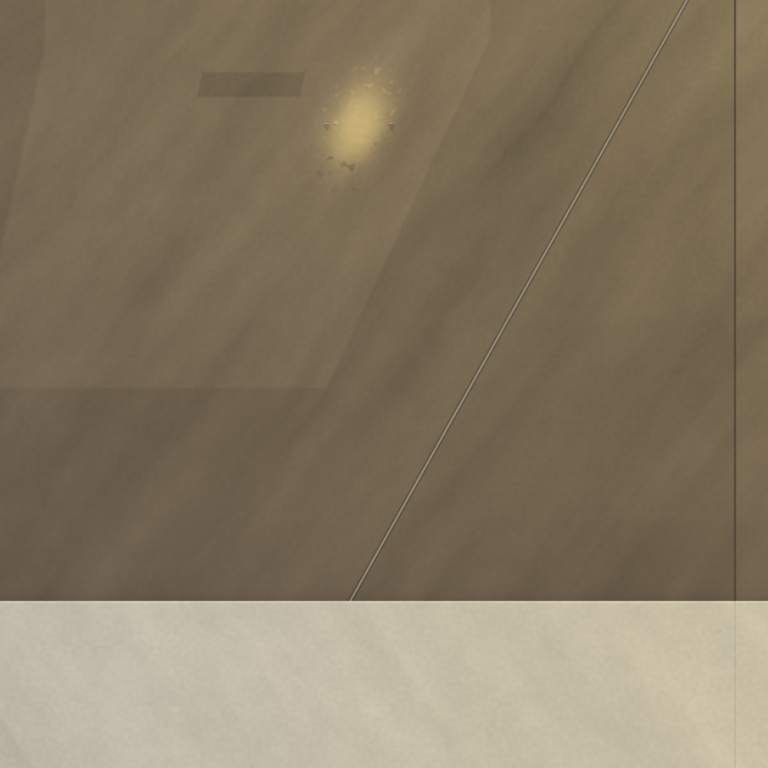
Give the GLSL for this texture, as a three.js fragment shader.

```glsl
// Polished brown stone wall above a pale stone ledge, with soft reflections.
// Corner gradients carry the light; sheared masks make the reflected panel,
// bar and lamp; warped gradient noise makes the veins, clouds and grain.
varying vec2 vUv;

const float LEDGE_Y = 0.2175;
const float SEAM_X = 0.957;
const float SOFT = 0.0013;
const vec2 JOINT_FOOT = vec2(0.456, 0.2175);
const vec2 JOINT_TOP = vec2(0.8945, 1.0);
const vec2 LAMP_POS = vec2(0.466, 0.838);
const vec2 LAMP_SIZE = vec2(0.036, 0.055);
const vec2 VEIN_DIR = vec2(0.6, 0.8);
const float VEIN_START = -0.225;
const float VEIN_STEP = 0.135;
const vec3 WALL_LOW_LEFT = vec3(0.405, 0.355, 0.293);
const vec3 WALL_LOW_RIGHT = vec3(0.450, 0.390, 0.308);
const vec3 WALL_TOP_LEFT = vec3(0.442, 0.388, 0.308);
const vec3 WALL_TOP_RIGHT = vec3(0.510, 0.450, 0.335);
const vec3 LEDGE_LEFT = vec3(0.755, 0.730, 0.670);
const vec3 LEDGE_RIGHT = vec3(0.780, 0.745, 0.645);
const vec3 LAMP_COLOR = vec3(0.765, 0.675, 0.455);
const vec3 JOINT_COLOR = vec3(0.62, 0.59, 0.52);
const vec3 SEAM_COLOR = vec3(0.29, 0.25, 0.20);

vec2 gradientAt(vec2 cell) {
  vec2 h = vec2(dot(cell, vec2(127.1, 311.7)), dot(cell, vec2(269.5, 183.3)));
  return fract(sin(h) * 43758.5) * 2.0 - 1.0;
}

float noise(vec2 p) {
  vec2 i = floor(p), f = fract(p);
  vec2 u = f * f * f * (f * (f * 6.0 - 15.0) + 10.0);
  vec2 e = vec2(0.0, 1.0);
  float low = mix(dot(gradientAt(i), f), dot(gradientAt(i + e.yx), f - e.yx), u.x);
  float high = mix(dot(gradientAt(i + e), f - e), dot(gradientAt(i + 1.0), f - 1.0), u.x);
  return mix(low, high, u.y);
}

float fbm(vec2 p) {
  float sum = 0.0, amp = 0.5;
  for (int i = 0; i < 5; i++) {
    sum += amp * noise(p);
    p = p * 2.03 + 7.3;
    amp *= 0.5;
  }
  return sum;
}

// 1 where a signed distance is negative
float inside(float d, float soft) { return 1.0 - smoothstep(-soft, soft, d); }

float segmentDistance(vec2 p, vec2 a, vec2 b) {
  vec2 ab = b - a;
  return length(p - a - ab * clamp(dot(p - a, ab) / dot(ab, ab), 0.0, 1.0));
}

// Brightness change from parallel veins: a sharp side and a wide faded side
float veins(vec2 p, vec2 dir) {
  float along = dot(p, dir);
  float across = dot(p, vec2(dir.y, -dir.x)) + 0.035 * fbm(p * 5.0);
  float shade = 0.22 * fbm(vec2(across * 14.0, along * 2.5));
  for (int i = 0; i < 6; i++) {
    float id = float(i);
    float d = across - VEIN_START - VEIN_STEP * id;
    float strength = smoothstep(-0.25, 0.4, noise(vec2(along * 4.0, id * 5.7 + 0.4)));
    float fade = d > 0.0 ? exp(-d * 32.0) : exp(d * 160.0);
    shade -= 0.085 * strength * fade;
  }
  return shade;
}

vec3 wallColor(vec2 p) {
  float h = (p.y - LEDGE_Y) / (1.0 - LEDGE_Y);
  vec3 col = mix(mix(WALL_LOW_LEFT, WALL_LOW_RIGHT, p.x), mix(WALL_TOP_LEFT, WALL_TOP_RIGHT, p.x), h);

  // Reflected panel, bar and faint bands
  float right = p.x - min(0.425 + 0.468 * (p.y - 0.495), 0.639);
  float left = min(0.22 * (p.y - 0.67), 0.058) - p.x;
  float panel = inside(max(max(right, left), 0.495 - p.y), 0.003);
  col *= 1.0 + 0.075 * panel;
  vec2 b = p - vec2(0.327, 0.890);
  b.x -= 0.22 * b.y;
  col *= 1.0 - 0.10 * inside(max(abs(b.x) - 0.067, abs(b.y) - 0.016), 0.002);
  float rightSide = smoothstep(0.55, 0.85, p.x);
  col *= 1.0 - 0.025 * rightSide * (inside(p.y - 0.585, 0.012) + inside(p.y - 0.322, 0.008));

  col *= 1.0 + veins(p, VEIN_DIR);

  // Lamp reflection broken by small pits
  vec2 q = p - LAMP_POS;
  q.x -= 0.28 * q.y;
  q /= LAMP_SIZE;
  float r = length(q) + 0.25 * fbm(p * 30.0);
  float pits = smoothstep(0.18, 0.4, noise(p * 95.0)) * smoothstep(0.5, 0.9, r) * inside(r - 1.5, 0.3);
  float glow = 0.95 * exp(-pow(max(r, 0.0), 2.6)) + 0.10 * exp(-0.35 * r * r);
  col = mix(col, LAMP_COLOR, clamp(glow + 0.28 * pits * sign(q.y), 0.0, 1.0));

  // Pale diagonal joint with a dark flank, then the upright seam
  float joint = segmentDistance(p, JOINT_FOOT, JOINT_TOP);
  col *= 1.0 - 0.22 * inside(joint - 0.0032, SOFT);
  col = mix(col, JOINT_COLOR, 0.85 * inside(joint - 0.0013, SOFT));
  col *= 1.0 + 0.04 * smoothstep(SEAM_X, SEAM_X + 0.004, p.x);
  col = mix(col, SEAM_COLOR, 0.85 * inside(abs(p.x - SEAM_X) - 0.0012, SOFT));
  return col * (1.0 - 0.10 * exp(-(p.y - LEDGE_Y) * 130.0));
}

vec3 ledgeColor(vec2 p) {
  vec3 col = mix(LEDGE_LEFT, LEDGE_RIGHT, smoothstep(0.0, 0.9, p.x));
  col *= 1.0 + 0.5 * veins(p + vec2(0.0, 0.31), vec2(0.6, -0.8));
  col *= 1.0 - 0.08 * inside(abs(p.x - SEAM_X) - 0.0008, SOFT);
  return col * (1.0 + 0.05 * inside(abs(p.y - LEDGE_Y + 0.002) - 0.001, SOFT));
}

void main() {
  vec3 col = vUv.y > LEDGE_Y ? wallColor(vUv) : ledgeColor(vUv);
  float edge = smoothstep(-SOFT, SOFT, vUv.y - LEDGE_Y);
  col = mix(ledgeColor(vUv), col, edge);
  col *= 1.0 + 0.035 * noise(vUv * 150.0) + 0.05 * fbm(vUv * 28.0);
  gl_FragColor = vec4(col, 1.0);
}
```
